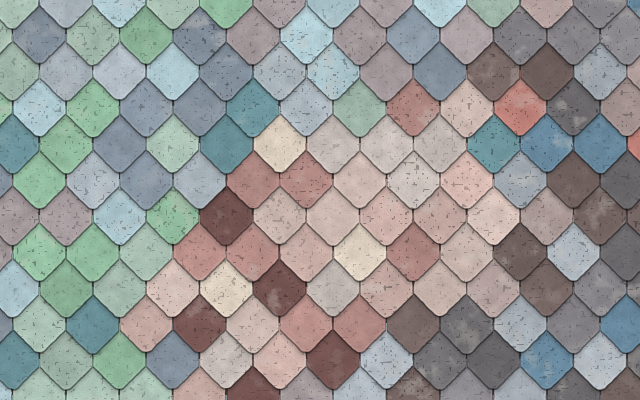
A Shadertoy shader for this pattern:

```glsl
const float COLUMNS = 11.98;     // tiles across the canvas
const float ROW_STEP = 0.6755;   // row spacing in tile widths
const vec2 FIRST_TILE = vec2(0.235, 0.641);
const vec3 GAP = vec3(0.29, 0.25, 0.24);

float hash(vec2 p) {
    return fract(sin(dot(p, vec2(127.1, 311.7))) * 43758.5453);
}

float noise(vec2 p) {
    vec2 i = floor(p), f = fract(p);
    f = f * f * (3.0 - 2.0 * f);
    return mix(mix(hash(i), hash(i + vec2(1, 0)), f.x),
               mix(hash(i + vec2(0, 1)), hash(i + vec2(1, 1)), f.x), f.y);
}

float fbm(vec2 p) {
    float sum = 0.0, amp = 0.5;
    for (int i = 0; i < 4; i++) {
        sum += amp * noise(p);
        p = p * 2.07 + 17.3;
        amp *= 0.5;
    }
    return sum;
}

// Strip with a rounded, pointed lower end; y runs down
float tileDistance(vec2 p, float halfWidth, float halfDiagonal, float radius) {
    p.y = max(p.y, 0.0);
    vec2 q = abs(vec2(p.x + p.y, p.y - p.x)) * 0.7071;
    q += radius - halfDiagonal * 0.7071;
    float diamond = length(max(q, 0.0)) + min(max(q.x, q.y), 0.0) - radius;
    return max(diamond, abs(p.x) - halfWidth);
}

vec3 pick(vec3[7] palette, float t) {
    return palette[int(clamp(t, 0.0, 0.999) * 7.0)];
}

// Glaze family follows broad warm, cool and dark zones of the wall
vec3 glaze(vec2 centre, vec2 id) {
    vec3[7] cool = vec3[7](
        vec3(0.56, 0.72, 0.61), vec3(0.64, 0.73, 0.68), vec3(0.67, 0.77, 0.80),
        vec3(0.67, 0.71, 0.74), vec3(0.53, 0.58, 0.63), vec3(0.64, 0.60, 0.61),
        vec3(0.42, 0.57, 0.60));
    vec3[7] warm = vec3[7](
        vec3(0.86, 0.72, 0.45), vec3(0.83, 0.78, 0.72), vec3(0.81, 0.73, 0.70),
        vec3(0.76, 0.72, 0.70), vec3(0.80, 0.69, 0.66), vec3(0.70, 0.54, 0.52),
        vec3(0.47, 0.34, 0.33));
    vec3[7] dusk = vec3[7](
        vec3(0.39, 0.51, 0.59), vec3(0.66, 0.69, 0.72), vec3(0.53, 0.52, 0.54),
        vec3(0.43, 0.42, 0.43), vec3(0.45, 0.39, 0.38), vec3(0.67, 0.60, 0.59),
        vec3(0.72, 0.49, 0.46));

    vec2 d = centre - vec2(6.3, 4.6);
    vec2 band = vec2(dot(d, vec2(0.83, -0.55)) / 3.6, dot(d, vec2(0.55, 0.83)) / 1.9);
    float warmth = 1.1 - length(band) + 0.6 * (hash(id + 3.1) - 0.5);
    float dusky = 0.28 * (centre.x - 8.5) + 0.12 * (centre.y - 4.0)
                + 0.7 * (hash(id + 8.7) - 0.5);
    float t = hash(id + 21.4);

    vec3 color = pick(cool, t);
    if (warmth > max(dusky, 0.0)) color = pick(warm, t * 0.85 + 0.022 * centre.y);
    else if (dusky > 0.0) color = pick(dusk, t);
    return color * (0.95 + 0.12 * hash(id + 5.9));
}

// Mottling, chalky patches and small pits
vec3 weather(vec3 color, vec2 p, vec2 id, float pixel) {
    vec2 q = p + 9.0 * hash(id + 1.7);
    float wear = hash(id + 13.2);
    color *= 0.91 + 0.18 * fbm(q * 5.0);
    color *= 0.97 + 0.06 * noise(q * 60.0);
    float chalk = smoothstep(0.50, 0.72, fbm(q * 3.5 + 31.0));
    color = mix(color, vec3(0.79, 0.77, 0.74), 0.4 * chalk * wear);
    float pits = smoothstep(0.79 - pixel, 0.90, noise(q * 24.0));
    return color * (1.0 - (0.10 + 0.20 * wear) * pits);
}

void mainImage(out vec4 fragColor, in vec2 fragCoord) {
    float pixel = COLUMNS / iResolution.x;
    vec2 p = vec2(fragCoord.x, iResolution.y - fragCoord.y) * pixel;
    float baseRow = floor((p.y - FIRST_TILE.y) / ROW_STEP);
    float ripple = 0.014 * (noise(p * 14.0) - 0.5);
    vec3 color = GAP;

    // Lower rows first, each row above overlaps them
    for (int i = 1; i >= -1; i--) {
        float row = baseRow + float(i);
        float shift = FIRST_TILE.x + 0.5 * mod(row + 1.0, 2.0);
        vec2 id = vec2(floor(p.x - shift + 0.5), row);
        vec2 centre = vec2(id.x + shift, FIRST_TILE.y + row * ROW_STEP);
        vec2 local = p - centre;
        vec2 jitter = vec2(hash(id + 40.3), hash(id + 52.6)) - 0.5;
        local -= jitter * vec2(0.012, 0.035);
        local.x += local.y * 0.025 * (hash(id + 66.1) - 0.5);

        // Shadow dropped on the rows beneath
        float d = tileDistance(local, 0.489, 0.625, 0.15) + ripple;
        float shadow = tileDistance(local - vec2(0.0, 0.022), 0.489, 0.625, 0.15) + ripple;
        color *= mix(0.48, 1.0, smoothstep(-0.012, 0.022, shadow));
        color *= mix(0.86, 1.0, smoothstep(0.0, 0.10, shadow));

        // Glazed surface with a pale rim and dark edge
        vec3 clay = weather(glaze(centre, id), p, id, pixel);
        clay *= 1.0 + 0.05 * smoothstep(-0.055, -0.025, d);
        clay *= 1.0 - 0.20 * smoothstep(-0.018, 0.0, d);
        color = mix(clay, color, smoothstep(-0.75 * pixel, 0.75 * pixel, d));
    }
    fragColor = vec4(color, 1.0);
}
```
